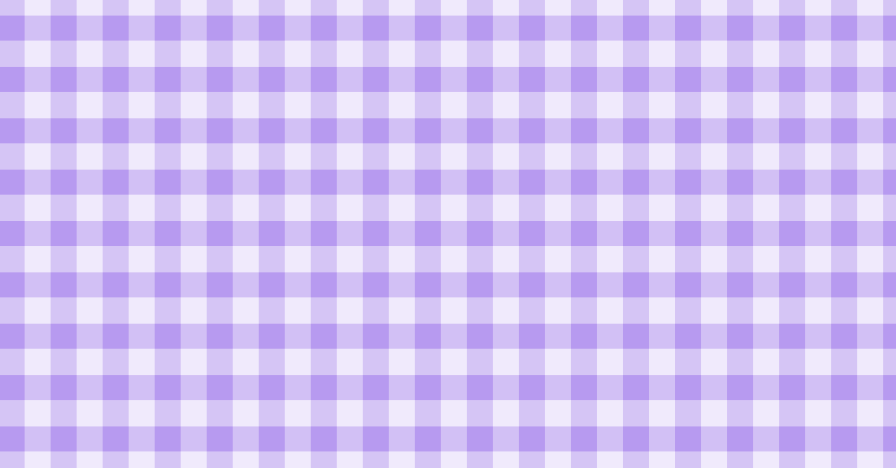
Reproduce this pattern procedurally as a WebGL 1 fragment shader.

```glsl
precision highp float;
// Lilac gingham: translucent vertical and horizontal bands crossing on a pale ground.

uniform vec2 u_resolution;

// Coverage of a band centred on every whole number, with antialiased edges.
float band(float position, float width, float pixel) {
    float fromCentre = abs(fract(position + 0.5) - 0.5);
    return clamp((0.5 * width - fromCentre) / pixel + 0.5, 0.0, 1.0);
}

void main() {
    // Repeats across and down the canvas
    vec2 repeats = vec2(17.22, 9.113);
    vec2 cell = gl_FragCoord.xy / u_resolution * repeats;
    vec2 pixel = repeats / u_resolution;

    float upright = band(cell.x - 0.223, 0.5, pixel.x);
    float level = band(cell.y - 0.566, 0.487, pixel.y);

    // Weave colours: open ground, single bands, and the darker crossings
    vec3 ground = vec3(0.940, 0.917, 0.987);
    vec3 uprightBand = vec3(0.837, 0.771, 0.962);
    vec3 levelBand = vec3(0.825, 0.753, 0.960);
    vec3 crossing = vec3(0.718, 0.602, 0.940);

    vec3 betweenRows = mix(ground, uprightBand, upright);
    vec3 alongRows = mix(levelBand, crossing, upright);
    gl_FragColor = vec4(mix(betweenRows, alongRows, level), 1.0);
}
```
